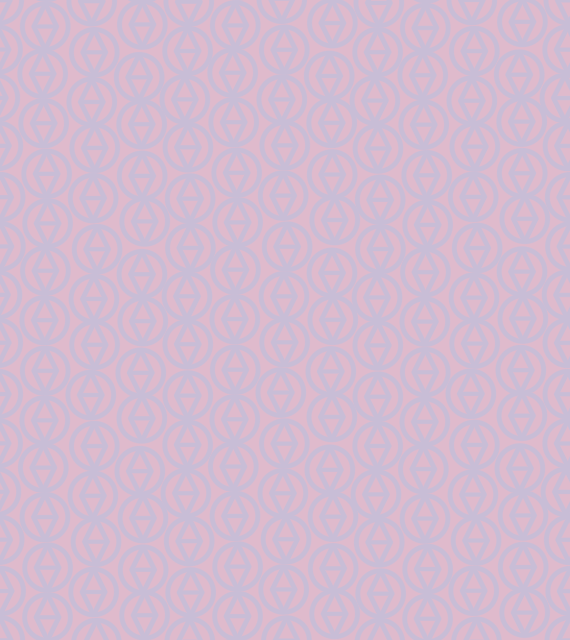
A Shadertoy shader for this pattern:

```glsl
const float ROWS = 13.0;            // repeats down the canvas
const float COLUMN_PITCH = 0.965;   // column spacing, in row heights
const float TILE = 4.0;             // cells before the wobble repeats
const float JITTER = 0.05;          // largest random shift of a motif
const float DRIFT = 0.03;           // slow sway over the whole canvas
const float RING_RADIUS = 0.464;
const float DIAMOND_WIDTH = 0.232;  // half width of the diamond
const float LINE_HALF = 0.05;
const float BAR_HALF = 0.043;
const vec3 PINK = vec3(0.875, 0.73, 0.80);
const vec3 LAVENDER = vec3(0.785, 0.74, 0.84);

float hash(vec2 p) {
    return fract(sin(dot(p, vec2(127.1, 311.7))) * 43758.5453);
}

float segmentDistance(vec2 p, vec2 a, vec2 b) {
    vec2 ab = b - a;
    float t = clamp(dot(p - a, ab) / dot(ab, ab), 0.0, 1.0);
    return length(p - a - ab * t);
}

// Ring holding an upright diamond with a crossbar
float motifDistance(vec2 p) {
    float ring = abs(length(p) - RING_RADIUS) - LINE_HALF;
    vec2 q = abs(p);
    vec2 side = vec2(DIAMOND_WIDTH, 0.0);
    float diamond = segmentDistance(q, side, vec2(0.0, RING_RADIUS)) - LINE_HALF;
    float bar = segmentDistance(q, vec2(0.0), side) - BAR_HALF;
    return min(ring, min(diamond, bar));
}

// Alternate columns drop by half a row
vec2 motifCenter(vec2 cell) {
    float drop = 0.5 * mod(cell.x, 2.0);
    vec2 center = vec2(cell.x * COLUMN_PITCH - 0.03, cell.y + drop);
    vec2 key = mod(cell, TILE);
    vec2 shift = vec2(hash(key + 3.7), hash(key + 19.3)) * 2.0 - 1.0;
    vec2 sway = sin(center.yx * vec2(0.9, 1.1) + vec2(0.6, 2.0));
    return center + JITTER * shift + DRIFT * sway;
}

void mainImage(out vec4 fragColor, in vec2 fragCoord) {
    float pixel = ROWS / iResolution.y;
    vec2 p = fragCoord * pixel;
    float column = round(p.x / COLUMN_PITCH);

    // Nearest line among the neighbouring motifs
    float d = 1.0;
    for (int i = -1; i <= 1; i++) {
        float x = column + float(i);
        float row = round(p.y - 0.5 * mod(x, 2.0));
        for (int j = -1; j <= 1; j++) {
            d = min(d, motifDistance(p - motifCenter(vec2(x, row + float(j)))));
        }
    }

    float line = 1.0 - smoothstep(-0.8 * pixel, 0.8 * pixel, d);
    fragColor = vec4(mix(PINK, LAVENDER, line), 1.0);
}
```
